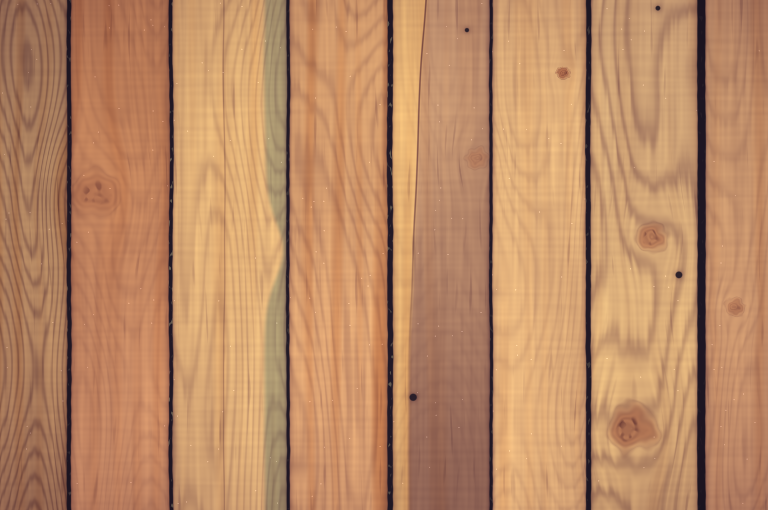
This texture is drawn by a WebGL 2 fragment shader. Its source:

```glsl
#version 300 es
precision highp float;
// Eight weathered upright wooden planks with grain, knots, nail holes and dark gaps.
uniform vec2 u_resolution;
out vec4 fragColor;

const vec3 GAP_COLOR = vec3(0.13, 0.10, 0.15);
const vec3 DEBRIS = vec3(0.46, 0.43, 0.36);
const vec3 SAPWOOD = vec3(0.64, 0.58, 0.44);
const vec3 HEARTWOOD = vec3(0.73, 0.46, 0.32);
const vec3 HONEY = vec3(0.92, 0.72, 0.47);

// Gaps: centre, half width, amount of debris
const vec3 GAPS[7] = vec3[7](
  vec3(0.135, 0.0040, 0.6), vec3(0.334, 0.0036, 0.9), vec3(0.5625, 0.0030, 0.3),
  vec3(0.762, 0.0052, 0.8), vec3(0.959, 0.0030, 0.3), vec3(1.149, 0.0048, 0.4),
  vec3(1.370, 0.0078, 0.1));

// Plank colours at the upper and lower ends
const vec3 UPPER[8] = vec3[8](
  vec3(0.80, 0.63, 0.44), vec3(0.82, 0.56, 0.38), vec3(0.92, 0.73, 0.49), vec3(0.87, 0.65, 0.45),
  vec3(0.80, 0.61, 0.46), vec3(0.91, 0.72, 0.50), vec3(0.93, 0.76, 0.53), vec3(0.90, 0.70, 0.49));
const vec3 LOWER[8] = vec3[8](
  vec3(0.79, 0.60, 0.42), vec3(0.85, 0.60, 0.43), vec3(0.92, 0.73, 0.50), vec3(0.88, 0.65, 0.46),
  vec3(0.63, 0.45, 0.37), vec3(0.92, 0.72, 0.50), vec3(0.93, 0.75, 0.51), vec3(0.88, 0.66, 0.47));

// Per plank: strength of contour figure, strength of broad stripes
const vec2 FIGURE[8] = vec2[8](
  vec2(0.20, 0.22), vec2(0.05, 0.14), vec2(0.10, 0.12), vec2(0.10, 0.30),
  vec2(0.03, 0.16), vec2(0.06, 0.10), vec2(0.17, 0.07), vec2(0.07, 0.14));

// Knots: centre, radius, strength
const vec4 KNOTS[6] = vec4[6](
  vec4(1.234, 0.160, 0.058, 0.75), vec4(1.273, 0.535, 0.036, 0.70), vec4(1.100, 0.857, 0.015, 1.00),
  vec4(0.186, 0.620, 0.058, 0.50), vec4(0.932, 0.690, 0.026, 0.40), vec4(1.436, 0.398, 0.022, 0.55));

// Nail holes: centre, radius
const vec3 HOLES[4] = vec3[4](vec3(1.326, 0.461, 0.0065), vec3(0.807, 0.221, 0.0070),
  vec3(0.912, 0.941, 0.0040), vec3(1.285, 0.984, 0.0045));

vec2 hash2(vec2 p) {
  vec3 q = fract(p.xyx * vec3(0.1031, 0.1030, 0.0973));
  q += dot(q, q.yzx + 33.33);
  return fract((q.xx + q.yz) * q.zy);
}

float cornerSlope(vec2 cell, vec2 offset) {
  return dot(hash2(cell) * 2.0 - 1.0, offset);
}

float gradientNoise(vec2 p) {
  vec2 i = floor(p), f = fract(p), e = vec2(1, 0);
  vec2 u = f * f * f * (f * (f * 6.0 - 15.0) + 10.0);
  return 1.4 * mix(mix(cornerSlope(i, f), cornerSlope(i + e, f - e), u.x),
    mix(cornerSlope(i + e.yx, f - e.yx), cornerSlope(i + 1.0, f - 1.0), u.x), u.y);
}

float stroke(float d, float halfWidth, float soft) {
  return 1.0 - smoothstep(halfWidth - soft, halfWidth + soft, abs(d));
}

// Shading keeps the dark wood slightly cool
vec3 darken(vec3 color, float amount) {
  return color * (1.0 - amount * vec3(0.90, 1.12, 0.84));
}

// Grain lines part and flow around every knot
vec2 bendGrain(vec2 p) {
  vec2 q = p;
  for (int i = 0; i < 6; i++) {
    vec2 d = (p - KNOTS[i].xy) * vec2(1.0, 0.65);
    float reach = KNOTS[i].z * 1.5;
    q.x -= d.x * 0.85 * exp(-dot(d, d) / (reach * reach));
  }
  return q;
}

vec3 paintGrain(vec3 color, vec2 q, vec2 figure, float seed) {
  vec2 s = vec2(seed * 17.3 + 40.0, seed * 7.1 + 20.0);
  float broad = gradientNoise(q * vec2(34.0, 0.9) + s);
  float fine = gradientNoise(q * vec2(85.0, 2.5) + s) + 0.7 * gradientNoise(q * vec2(150.0, 7.0) + s);
  float field = gradientNoise(q * vec2(7.0, 1.7) + s);
  float contour = 0.5 + 0.5 * sin(field * 55.0 + q.x * 90.0 + fine);
  float pores = smoothstep(0.38, 0.75, gradientNoise(q * vec2(110.0, 9.0) + s * 2.0));
  float cloud = gradientNoise(q * vec2(5.0, 2.5) + s * 3.0);
  color = mix(color, color * vec3(0.88, 0.73, 0.63), clamp(broad * figure.y * 4.0, 0.0, 0.8));
  return darken(color, figure.x * pow(contour, 3.0) + 0.07 * fine + 0.12 * pores + 0.10 * cloud);
}

vec3 paintKnot(vec3 color, vec2 p, vec4 knot) {
  vec2 d = p - knot.xy;
  float wobble = 0.3 * gradientNoise(d / knot.z * 1.8 + knot.xy * 30.0);
  float r = length(d * vec2(1.0, 1.1)) / knot.z + wobble;
  float body = 1.0 - smoothstep(0.45, 1.05, r);
  float rings = 0.5 + 0.5 * sin(r * 22.0);
  color = mix(color, HEARTWOOD, body * knot.w);
  float core = stroke(r - 0.25, 0.12, 0.15) * smoothstep(-0.1, 0.4, gradientNoise(d * 70.0 + 9.0));
  return darken(color, knot.w * (0.12 * body * rings + 0.14 * stroke(r - 0.9, 0.04, 0.10) + 0.5 * core));
}

void main() {
  vec2 uv = gl_FragCoord.xy / u_resolution;
  vec2 p = uv * vec2(1.5, 1.0);
  float soft = max(0.0016, 0.8 / u_resolution.y);

  // Find the plank and the closest gap
  int plank = 0;
  float gapDistance = 1.0, debris = 0.0;
  for (int i = 0; i < 7; i++) {
    float wobble = 0.002 * gradientNoise(vec2(p.y * 5.0, float(i) * 9.7)) + 0.001 * gradientNoise(vec2(p.y * 45.0, float(i) * 5.3));
    float d = p.x - GAPS[i].x - wobble;
    if (d > 0.0) plank = i + 1;
    if (abs(d) - GAPS[i].y < gapDistance) { gapDistance = abs(d) - GAPS[i].y; debris = GAPS[i].z; }
  }

  // Plank colour, with the two-toned boards
  vec3 color = mix(LOWER[plank], UPPER[plank], smoothstep(0.1, 0.9, p.y));
  float ripple = 0.004 * gradientNoise(vec2(p.y * 6.0, 3.5));
  float seam = p.x - 0.797 - 0.036 * p.y * p.y - ripple;
  float sap = p.x - 0.516 - 0.034 * exp(-pow((p.y - 0.51) * 13.0, 2.0)) - ripple;
  if (plank == 4) color = mix(HONEY, color, smoothstep(-0.004, 0.006, seam));
  if (plank == 2) color = mix(color, SAPWOOD, 0.85 * smoothstep(-0.004, 0.008, sap));
  color = paintGrain(color, bendGrain(p), FIGURE[plank], float(plank));
  if (plank == 4) color = darken(color, 0.45 * stroke(seam, 0.0015, soft) * smoothstep(0.2, 0.7, p.y));
  if (plank == 2) color = darken(color, 0.22 * stroke(p.x - 0.438 - ripple, 0.0012, soft));

  // Knots, nail holes, saw marks and dust
  for (int i = 0; i < 6; i++) color = paintKnot(color, p, KNOTS[i]);
  for (int i = 0; i < 4; i++) {
    float d = length(p - HOLES[i].xy) - HOLES[i].z;
    color = mix(darken(color, 0.2 * exp(-max(d, 0.0) * 200.0)), GAP_COLOR, 0.9 * (1.0 - smoothstep(-soft, soft, d)));
  }
  color = darken(color, 0.035 * gradientNoise(p * vec2(6.0, 110.0)));
  vec2 cell = floor(p * 45.0), place = hash2(cell + 5.0);
  float dust = 1.0 - smoothstep(0.03, 0.09, length(fract(p * 45.0) - 0.2 - 0.6 * place));
  color += 0.13 * dust * step(0.93, hash2(cell + 71.0).x);

  // Edge shadow, gap and debris, then darkened corners
  color = darken(color, 0.30 * exp(-max(gapDistance, 0.0) * 220.0));
  float crumbs = smoothstep(0.25, 0.65, gradientNoise(p * vec2(150.0, 75.0)));
  vec3 gapColor = mix(GAP_COLOR, DEBRIS, crumbs * debris);
  color = mix(color, gapColor, 1.0 - smoothstep(-soft, soft, gapDistance));
  vec2 fromCentre = (uv - 0.5) * vec2(1.8, 1.5);
  color = darken(color, 0.20 * pow(dot(fromCentre, fromCentre), 1.3));
  fragColor = vec4(clamp(color, 0.0, 1.0), 1.0);
}
```
